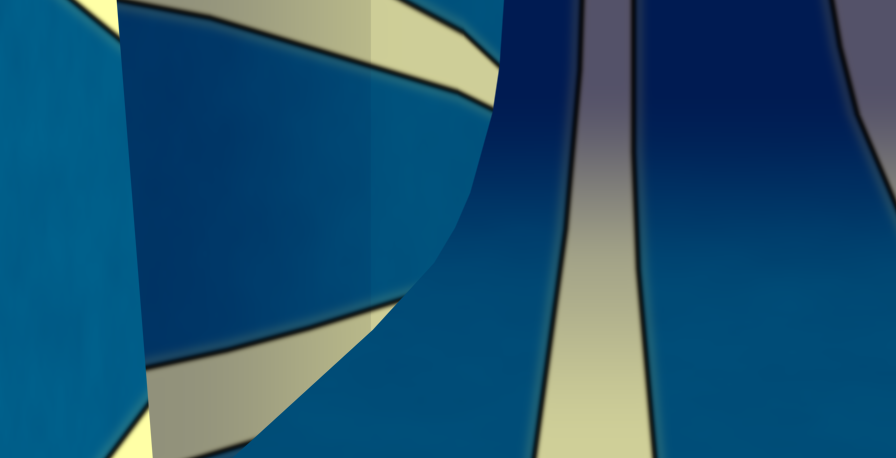
Write a WebGL 1 fragment shader that draws this background.

```glsl
precision highp float;
// Curved blue panels crossed by cream bands with soft dark outlines.
// Every border is a straight line plus a few folds (changes of slope);
// three panels are shaded separately and layered from left to right.

#define ASPECT 1.959
#define OUTLINE_WIDTH 0.0075
#define OUTLINE_DARK 0.78
#define GRAIN 0.022
#define SEAM_X 0.811
#define NIGHT_BLUE vec3(0.0, 0.105, 0.32)
#define DEEP_BLUE vec3(0.0, 0.205, 0.395)
#define SEA_BLUE vec3(0.0, 0.31, 0.48)
#define BRIGHT_BLUE vec3(0.0, 0.365, 0.535)
#define DUSK_GREY vec3(0.33, 0.32, 0.41)
#define STONE vec3(0.62, 0.62, 0.525)
#define CREAM vec3(0.83, 0.83, 0.61)

uniform vec2 u_resolution;

float hash(vec2 p) {
  vec3 q = fract(vec3(p.xyx) * 0.1031);
  q += dot(q, q.yzx + 33.33);
  return fract((q.x + q.y) * q.z);
}

float noise(vec2 p) {
  vec2 i = floor(p), f = fract(p);
  f = f * f * (3.0 - 2.0 * f);
  return mix(mix(hash(i), hash(i + vec2(1.0, 0.0)), f.x),
             mix(hash(i + vec2(0.0, 1.0)), hash(i + vec2(1.0, 1.0)), f.x), f.y);
}

float cloud(vec2 p) {
  float sum = 0.0, weight = 0.5;
  for (int i = 0; i < 3; i++) {
    sum += weight * (noise(p) - 0.5);
    p = p * 2.1 + 7.3;
    weight *= 0.5;
  }
  return sum;
}

// Adds a change of slope beyond a knot
float fold(float t, float knot, float slope) {
  return slope * max(t - knot, 0.0);
}

// Lays a band over a ground; d is positive inside the band
vec3 paintBand(vec3 ground, vec3 band, float d) {
  float e = d / OUTLINE_WIDTH;
  vec3 col = mix(ground, band, smoothstep(-0.6, 0.6, e));
  col += vec3(0.10, 0.07, 0.0) * exp(-0.25 * (e + 1.5) * (e + 1.5));
  return col * (1.0 - OUTLINE_DARK * exp(-e * e));
}

// Bright outer wall with pale corners
vec3 leftPanel(vec2 p) {
  vec3 wall = BRIGHT_BLUE + vec3(0.0, 1.0, 0.9) * 2.0 * GRAIN * cloud(p * vec2(24.0, 7.0));
  float top = (0.82 * (p.x - 0.158) - p.y) * 0.77;
  float bottom = (p.y - 1.0 + 1.32 * (p.x - 0.237)) * 0.6;
  return paintBand(wall, vec3(1.0, 1.0, 0.65), max(top, bottom));
}

// Shaded inner wall, brighter beyond a faint vertical seam
vec3 middlePanel(vec2 p, float px) {
  float x = p.x;
  float seam = smoothstep(SEAM_X - px, SEAM_X + px, x);
  float light = smoothstep(0.35, 0.95, x) * 0.72 + seam * 0.18;
  vec3 wall = mix(DEEP_BLUE, SEA_BLUE + vec3(0.0, 0.025, 0.02), light);
  wall += vec3(0.0, 1.0, 0.9) * GRAIN * cloud(p * vec2(18.0, 10.0));
  vec3 band = mix(STONE * 0.92, CREAM * 0.9, smoothstep(0.35, 0.95, x));
  band = mix(band, CREAM, seam * 0.75);

  float topLower = 0.195 * (x - 0.263) + fold(x, 0.459, 0.105) + fold(x, 1.0, 0.19);
  float topUpper = 0.534 * (x - 0.88) + fold(x, 1.013, 0.4);
  float lowUpper = 0.804 - 0.219 * (x - 0.319) - fold(x, 0.497, 0.05) - fold(x, 0.676, 0.04);
  float lowLower = 1.0 - 0.3 * (x - 0.434);
  float top = min((topLower - p.y) * 0.95, (p.y - topUpper) * 0.85);
  float low = min(p.y - lowUpper, lowLower - p.y) * 0.96;
  return paintBand(wall, band, max(top, low));
}

// Front wall, darkening upward, with a flared upright strip
vec3 frontPanel(vec2 p) {
  float y = p.y;
  float dawn = smoothstep(0.18, 0.68, y);
  vec3 wall = mix(NIGHT_BLUE, SEA_BLUE - vec3(0.0, 0.02, 0.02), dawn);
  wall += vec3(0.0, 0.015, 0.012) * smoothstep(0.6, 1.0, y);
  wall += vec3(0.0, 1.0, 0.9) * GRAIN * dawn * cloud(p * vec2(7.0, 16.0));
  vec3 band = mix(DUSK_GREY, STONE, smoothstep(0.17, 0.6, y));
  band = mix(band, CREAM * 0.98, smoothstep(0.45, 1.0, y));

  float stripLeft = 1.273 - 0.033 * y - fold(y, 0.153, 0.055) - fold(y, 0.5, 0.05);
  float stripRight = 1.385 + fold(y, 0.332, 0.04) + fold(y, 0.587, 0.048);
  float farEdge = 1.819 + 0.176 * y + fold(y, 0.102, 0.08) + fold(y, 0.25, 0.172);
  float strip = min(p.x - stripLeft, stripRight - p.x);
  return paintBand(wall, band, max(strip, (p.x - farEdge) * 0.95));
}

void main() {
  // Height is one unit; y runs downward from the top edge
  vec2 uv = gl_FragCoord.xy / u_resolution;
  vec2 p = vec2(uv.x * ASPECT, 1.0 - uv.y);
  float px = 0.8 / u_resolution.y;

  // Borders between the panels
  float wallEdge = 0.255 + 0.079 * p.y;
  float sweep = 1.102 - 0.069 * p.y - fold(p.y, 0.145, 0.081) - fold(p.y, 0.245, 0.128)
    - fold(p.y, 0.421, 0.156) - fold(p.y, 0.497, 0.163) - fold(p.y, 0.574, 0.32)
    - fold(p.y, 0.72, 0.18);

  vec3 col = mix(leftPanel(p), middlePanel(p, px), smoothstep(-px, px, p.x - wallEdge));
  col = mix(col, frontPanel(p), smoothstep(-px, px, (p.x - sweep) * 0.8));
  gl_FragColor = vec4(clamp(col, 0.0, 1.0), 1.0);
}
```
